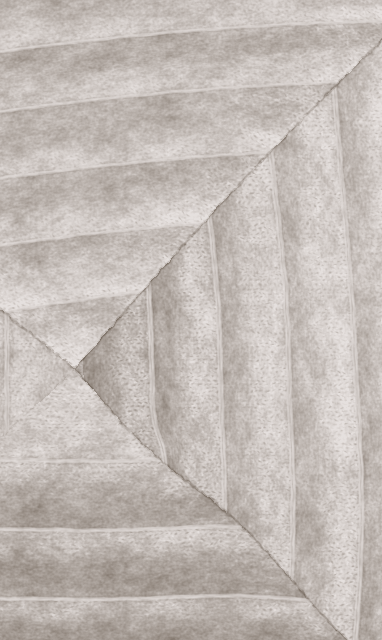
This texture is drawn by a WebGL 2 fragment shader. Its source:

```glsl
#version 300 es
precision highp float;
// Pale velvet patchwork: four panels of seamed strips meet on mitred diagonals.
// Each panel gets a strip coordinate that grows outward from the centre; pile
// shading, knit stitches and seam ridges are all built from that coordinate.
uniform vec2 u_resolution;
out vec4 fragColor;

float hash(vec2 c) {
  return fract(sin(dot(c, vec2(127.1, 311.7))) * 43758.5);
}

// Gradient noise, roughly -0.7 to 0.7
float corner(vec2 cell, vec2 offset) {
  float a = 6.2832 * hash(cell);
  return dot(vec2(cos(a), sin(a)), offset);
}
float noise(vec2 p) {
  vec2 i = floor(p), f = p - i;
  vec2 w = f * f * f * (f * (f * 6.0 - 15.0) + 10.0);
  vec2 e = vec2(1, 0);
  return mix(mix(corner(i, f), corner(i + e.xy, f - e.xy), w.x),
             mix(corner(i + e.yx, f - e.yx), corner(i + e.xx, f - e.xx), w.x), w.y);
}
float fbm(vec2 p) {
  float sum = 0.0, amp = 1.0;
  for (int i = 0; i < 4; i++) {
    sum += amp * noise(p);
    p = mat2(1.6, 1.2, -1.2, 1.6) * p + 7.3;
    amp *= 0.6;
  }
  return sum;
}

// Staggered rows of small flat stitch holes, 0 to 1
float knit(vec2 p) {
  p += 0.006 * vec2(noise(p * 45.0), noise(p * 45.0 + 9.0));
  vec2 g = p / vec2(0.0088, 0.0062);
  float odd = mod(floor(g.y), 2.0);
  g.x += 0.5 * odd;
  vec2 f = fract(g) - 0.5;
  f.y += (odd - 0.5) * 0.7 * f.x;
  return smoothstep(0.55, 0.0, length(f * vec2(1.0, 1.3))) * (0.25 + 0.75 * hash(floor(g)));
}

void main() {
  vec2 p = gl_FragCoord.xy / u_resolution.y;
  float px = 1.0 / u_resolution.y;

  // Mitre lines above and below the centre, with a slightly ragged edge
  float dx = p.x - 0.117;
  float ragged = 0.0006 * sin(p.x * 560.0) + 0.004 * noise(p * 70.0);
  float upper = dx > 0.0 ? 0.424 + 1.07 * dx + 0.013 * sin(6.56 * dx) : 0.424 - 0.79 * dx;
  float lower = dx > 0.0 ? 0.418 - 0.959 * dx + 0.01 * sin((p.x - 0.3) * 20.0)
                         : 0.422 + 0.92 * dx;
  float toUpper = (p.y - upper - ragged) * 0.69;
  float toLower = (p.y - lower - ragged) * 0.72;
  float miter = min(abs(toUpper), abs(toLower));

  // q: strip coordinate with seams at whole numbers, along: position on a strip
  float q, along, tone, stitches, ridge;
  vec2 weave = p;
  if (toUpper > 0.0) {                       // top panel
    float t = (p.y - 0.14 * p.x + 0.1 * p.x * p.x - 0.512) / 0.1045;
    q = t + 0.105 * smoothstep(3.1, 3.9, t) - 0.25 * p.x * smoothstep(1.2, 0.0, t);
    along = p.x;
    float f = q < 0.0 ? max(q + 1.0, 0.0) : fract(q);
    tone = 0.64 + 0.16 * smoothstep(0.5, 0.0, f)
         - 0.16 * smoothstep(0.35, 0.7, f) * (1.0 - 0.4 * smoothstep(0.85, 1.0, f))
         + 0.18 * exp(-miter * 13.0) + 0.08 * smoothstep(0.7, 0.45, p.y);
    stitches = 0.3 * smoothstep(0.5, 0.1, f) + 0.8 * exp(-miter * 12.0);
    weave = mat2(0.9, 0.44, -0.44, 0.9) * p;
    ridge = 0.0016;
  } else if (toLower < 0.0) {                // bottom panel
    q = (0.281 - p.y - 0.012 * p.x * sin(p.x * 14.0)) / 0.108;
    along = p.x;
    float f = fract(q);
    float strips = smoothstep(-0.05, 0.05, q);
    tone = mix(0.7, 0.31 + 0.32 * smoothstep(0.62, 0.12, f) + 0.12 * smoothstep(0.8, 1.0, f)
         - 0.05 * smoothstep(0.5, 2.5, q), strips) + 0.15 * exp(-miter * 14.0);
    stitches = mix(0.45, 0.5 * smoothstep(0.7, 0.1, f), strips) + 0.5 * exp(-miter * 16.0);
    ridge = 0.0022;
  } else if (dx > 0.0) {                     // right panel
    float bow = 0.013 - 0.075 * (length(vec2(p.y - 0.2, 0.1)) - 0.1);
    bow += 0.016 * smoothstep(0.36, 0.27, p.y) * smoothstep(0.3, 0.26, p.x);
    bow += 0.0075 * exp(-pow((p.y - 0.54) / 0.15, 2.0)) * (1.0 - 0.6 * smoothstep(0.45, 0.55, p.x));
    q = (p.x - bow - 0.231) / 0.107;
    along = p.y;
    float f = fract(q);
    tone = 0.44 + 0.27 * smoothstep(0.12, 0.7, f) - 0.1 * smoothstep(0.05, -0.1, q)
         + 0.19 * smoothstep(0.22, 0.5, p.x) - 0.14 * smoothstep(0.4, 0.1, p.y)
         - 0.1 * exp(toUpper * 18.0);
    stitches = 0.25 + 0.65 * smoothstep(0.2, 0.65, f);
    ridge = 0.0034;
  } else {                                   // left panel
    q = (0.0105 - p.x) / 0.105;
    along = p.y;
    tone = 0.74;
    stitches = 0.55;
    ridge = 0.003;
  }

  // Crushed pile: broad blotches, speckled patches, fine fibres
  vec2 strip = vec2(along, q * 0.106);
  float blotch = fbm(strip * vec2(13.0, 22.0) + 3.0);
  float speckle = fbm(strip * vec2(55.0, 85.0));
  tone += 0.24 * blotch + 0.19 * speckle;
  tone += 0.16 * noise(strip * vec2(150.0, 260.0)) + 0.14 * noise(p * 240.0);
  float nap = clamp(stitches * (0.85 + 0.9 * blotch + 0.6 * speckle), 0.0, 1.0);
  tone += nap * (0.1 - 0.46 * knit(weave));
  tone += 0.22 * nap * smoothstep(0.2, 0.5, noise(p * vec2(150.0, 190.0)));

  // Seam ridge with a soft shadow on both sides
  float seam = round(q);
  float e = (q - seam) * 0.106 + 0.002 * noise(vec2(along * 28.0, seam * 5.0));
  float hasSeam = step(-0.5, seam);
  float crest = 1.0 - smoothstep(ridge - px, ridge + 1.5 * px, abs(e));
  tone -= hasSeam * 0.13 * exp(-abs(abs(e) - ridge - 0.0018) * 480.0);
  float crestTone = 0.93 + 0.3 * noise(vec2(along * 70.0, e * 300.0))
                  - 0.22 * smoothstep(0.002, 0.0, abs(e + 0.0006)) * step(0.0025, ridge);
  tone = mix(tone, crestTone, 0.78 * hasSeam * crest);

  // Dark mitre crease beside a raised lighter fold, faint at lower left
  float crease = dx < 0.0 && abs(toLower) < abs(toUpper) ? 0.25 : 1.0;
  tone += 0.1 * smoothstep(0.009, 0.003, miter) * step(0.0, toUpper);
  tone -= 0.12 * crease * exp(-miter * 190.0);
  tone -= crease * (0.3 + 0.3 * noise(p * 90.0))
        * (1.0 - smoothstep(0.0006, 0.001 + 1.5 * px, miter));

  // Warm shadow to silvery highlight, with the brightest pile rolled off
  tone = clamp(tone - 0.35 * max(tone - 0.85, 0.0), -0.2, 1.05);
  vec3 color = mix(vec3(0.55, 0.508, 0.472), vec3(0.882, 0.86, 0.85), tone);
  fragColor = vec4(color, 1.0);
}
```
